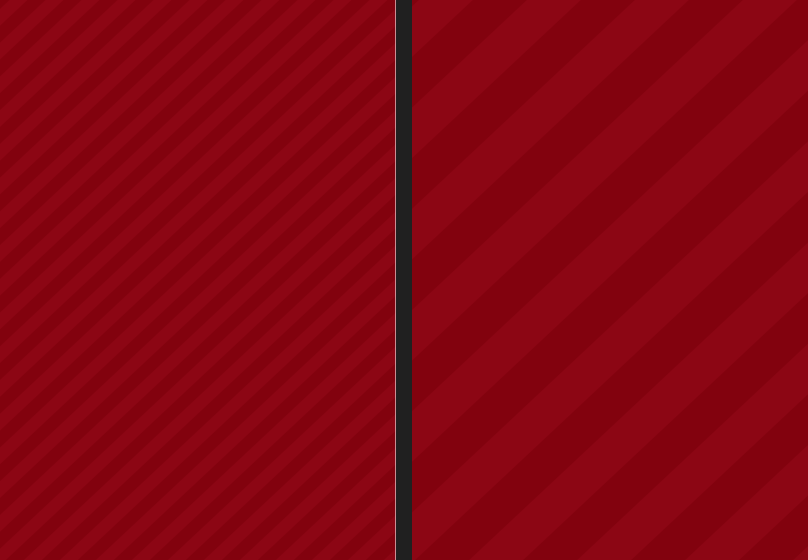
Left: the whole. Right: its middle third, enlarged.
Reproduce this pattern procedurally as a WebGL 2 fragment shader.

```glsl
#version 300 es
precision highp float;

#define STRIPES_ACROSS 11.0
#define STRIPES_DOWN 16.6
#define LIGHT_SHARE 0.5
#define PHASE 0.763
#define EDGE_WIDTH 0.00152
#define LIGHT_RED vec3(0.548, 0.022, 0.078)
#define DARK_RED vec3(0.508, 0.008, 0.053)
#define EDGE_PALE vec3(0.98, 0.90, 0.91)

uniform vec2 u_resolution;
out vec4 outColor;

// Antialiased coverage of the light band; t counts stripe periods.
float stripeCoverage(float t, float blur) {
    float centre = PHASE - 0.5 * LIGHT_SHARE;
    float fromCentre = abs(fract(t - centre + 0.5) - 0.5);
    float edge = fromCentre - 0.5 * LIGHT_SHARE;
    return 1.0 - smoothstep(-blur, blur, edge);
}

void main() {
    // Canvas fractions, measured from the upper left corner.
    vec2 uv = gl_FragCoord.xy / u_resolution;
    vec2 fromCorner = vec2(uv.x, 1.0 - uv.y);

    // Diagonal bands climbing to the right.
    vec2 repeats = vec2(STRIPES_ACROSS, STRIPES_DOWN);
    float t = dot(fromCorner, repeats);
    float pixelBlur = 0.7 * length(repeats / u_resolution);
    vec3 color = mix(DARK_RED, LIGHT_RED, stripeCoverage(t, pixelBlur));

    // Thin pale margin along the right side, by pixel coverage.
    float pixel = 1.0 / u_resolution.x;
    float margin = clamp((uv.x + 0.5 * pixel - (1.0 - EDGE_WIDTH)) / pixel, 0.0, 1.0);
    color = mix(color, EDGE_PALE, margin);

    outColor = vec4(color, 1.0);
}
```
